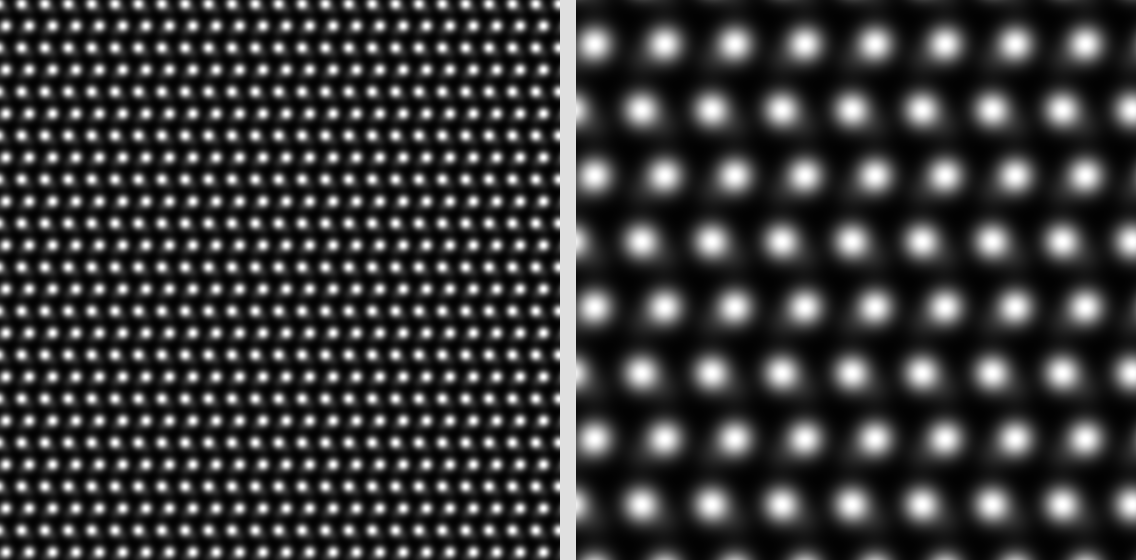
Left: the whole. Right: its middle third, enlarged.
Give the GLSL for this pattern, as a Shadertoy shader.

```glsl
// Rows of soft bright dots on black, in a zigzag lattice of two dots per cell.
// Each dot has a dim companion a third of a cell aside and an eighth below.
// Every spot is a Gaussian, summed over the neighbouring cells.

const vec2 cell = vec2(0.04174, 0.07833);

// Sum of the Gaussian spots at one site of every cell; site is in cell units
float spotLattice(vec2 p, vec2 site) {
    vec2 q = p / cell - site;
    vec2 nearest = q - round(q);
    float sum = 0.0;
    for (int j = -1; j <= 1; j++) {
        for (int i = -1; i <= 1; i++) {
            vec2 d = (nearest - vec2(i, j)) * cell;
            sum += exp(-dot(d, d) / (2.0 * 0.00725 * 0.00725));
        }
    }
    return sum;
}

void mainImage(out vec4 fragColor, in vec2 fragCoord) {
    vec2 p = fragCoord / iResolution.y - vec2(0.5115, 0.4838);

    // Bright dots: alternate rows step aside by a third of a cell
    vec2 rowStep = vec2(-1.0 / 3.0, 0.5);
    float bright = spotLattice(p, vec2(0.0)) + spotLattice(p, rowStep);

    // Dim companions: lower left in one row, lower right in the next
    vec2 lowerLeft = vec2(-1.0 / 3.0, -0.125);
    vec2 lowerRight = vec2(1.0 / 3.0, -0.125);
    float dim = spotLattice(p, lowerLeft) + spotLattice(p, rowStep + lowerRight);

    float intensity = clamp(bright + 0.125 * dim, 0.0, 1.0);
    fragColor = vec4(vec3(intensity), 1.0);
}
```
